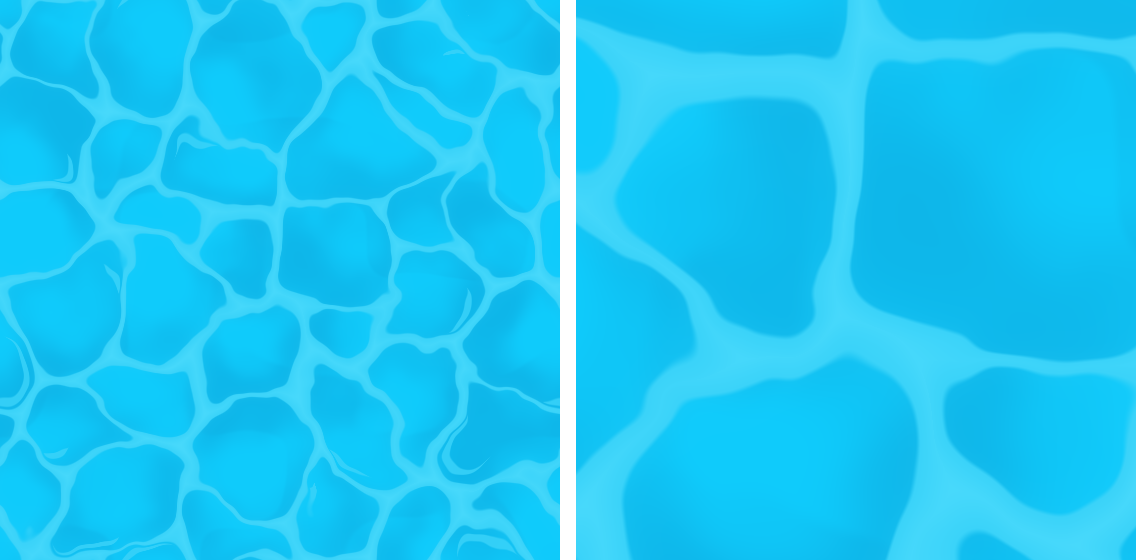
Left: the whole. Right: its middle third, enlarged.
Give the GLSL for this texture, as a three.js fragment shader.

```glsl
// Tiling stylised pool water: rounded blue cells in a pale web of caustic light.
varying vec2 vUv;

const float CELLS = 6.0;

// Sine-free hash giving two values in 0..1
vec2 hash2(vec2 p) {
  vec3 q = fract(p.xyx * vec3(0.1031, 0.1030, 0.0973));
  q += dot(q, q.yzx + 33.33);
  return fract((q.xx + q.yz) * q.zy);
}

// Two channels of value noise that wrap after a whole number of lattice steps
vec2 wrapNoise(vec2 uv, float period, float seed) {
  vec2 p = uv * period;
  vec2 i = floor(p);
  vec2 f = fract(p);
  f = f * f * f * (f * (f * 6.0 - 15.0) + 10.0);
  vec2 a = hash2(mod(i, period) + seed);
  vec2 b = hash2(mod(i + vec2(1.0, 0.0), period) + seed);
  vec2 c = hash2(mod(i + vec2(0.0, 1.0), period) + seed);
  vec2 d = hash2(mod(i + 1.0, period) + seed);
  return mix(mix(a, b, f.x), mix(c, d, f.x), f.y);
}

// Cell centre in xy, squared radius weight in z
vec3 cellSite(vec2 cell) {
  vec2 id = mod(cell, CELLS);
  float size = hash2(id + 71.0).x;
  return vec3(cell + 0.5 + 0.82 * (hash2(id + 11.0) - 0.5), 0.42 * size * size);
}

void main() {
  // Hand-drawn wobble, broad then fine
  vec2 p = vUv * CELLS;
  p += 0.32 * (wrapNoise(vUv, 11.0, 3.0) - 0.5);
  p += 0.07 * (wrapNoise(vUv, 34.0, 47.0) - 0.5);
  vec2 base = floor(p);

  // Weighted Voronoi: find the owning cell
  vec3 owner = vec3(0.0);
  vec2 ownerId = vec2(0.0);
  float nearest = 100.0;
  for (int y = -2; y <= 2; y++) {
    for (int x = -2; x <= 2; x++) {
      vec2 cell = base + vec2(float(x), float(y));
      vec3 site = cellSite(cell);
      vec2 away = p - site.xy;
      float power = dot(away, away) - site.z;
      if (power < nearest) {
        nearest = power;
        owner = site;
        ownerId = cell;
      }
    }
  }

  // Smooth minimum of the border distances rounds the corners
  float crowd = 0.0001;
  for (int y = -2; y <= 2; y++) {
    for (int x = -2; x <= 2; x++) {
      vec2 cell = base + vec2(float(x), float(y));
      vec3 site = cellSite(cell);
      vec2 away = p - site.xy;
      float gap = length(site.xy - owner.xy);
      if (gap > 0.001) {
        float border = (dot(away, away) - site.z - nearest) / (2.0 * gap);
        crowd += exp(-border / 0.075);
      }
    }
  }
  float rim = -0.075 * log(crowd);
  rim -= 0.012 + 0.055 * wrapNoise(vUv, 9.0, 23.0).x;
  float web = 1.0 - smoothstep(-0.01, 0.01, rim);

  // Soft light and shade inside each cell
  vec2 id = mod(ownerId, CELLS);
  vec2 rnd = hash2(id + 131.0);
  vec2 offset = p - owner.xy;
  vec2 clouds = wrapNoise(vUv, 7.0, 59.0);
  float pool = 1.0 - smoothstep(0.12, 0.62, length(offset - 0.5 * (rnd - 0.5)));
  float light = 0.5 * clouds.x + 0.3 * pool + 0.25 * wrapNoise(vUv, 13.0, 83.0).y;

  // Faint overlapping wash with a half-sharp edge
  float wash = smoothstep(0.5, 0.56, clouds.y + 0.1 * pool);
  light += 0.12 * (wash - 0.5);
  vec3 deepBlue = vec3(0.055, 0.715, 0.915);
  vec3 brightBlue = vec3(0.06, 0.795, 0.985);
  vec3 color = mix(deepBlue, brightBlue, smoothstep(0.2, 0.8, light));

  // Tapered crescent strokes curling in from the rim
  vec2 strokeRnd = hash2(id + 191.0);
  float turn = fract(atan(offset.y, offset.x) / 6.2831853 + strokeRnd.x);
  float along = turn / (0.16 + 0.12 * rnd.x);
  float thickness = 0.18 * along * (1.0 - along) - 0.01;
  float path = abs(rim - 0.01 - 0.15 * along);
  float stroke = smoothstep(-0.008, 0.008, thickness - path);
  stroke *= step(0.5, strokeRnd.y) * step(0.08, owner.z);

  // Pale web, a little brighter where it is widest
  float glow = smoothstep(0.02, -0.12, rim);
  vec3 webColor = mix(vec3(0.225, 0.825, 0.975), vec3(0.28, 0.85, 0.985), glow);
  color = mix(color, webColor, 0.12 * exp(-max(rim, 0.0) / 0.04));
  color = mix(color, webColor, max(web, 0.85 * stroke));
  gl_FragColor = vec4(color, 1.0);
}
```
